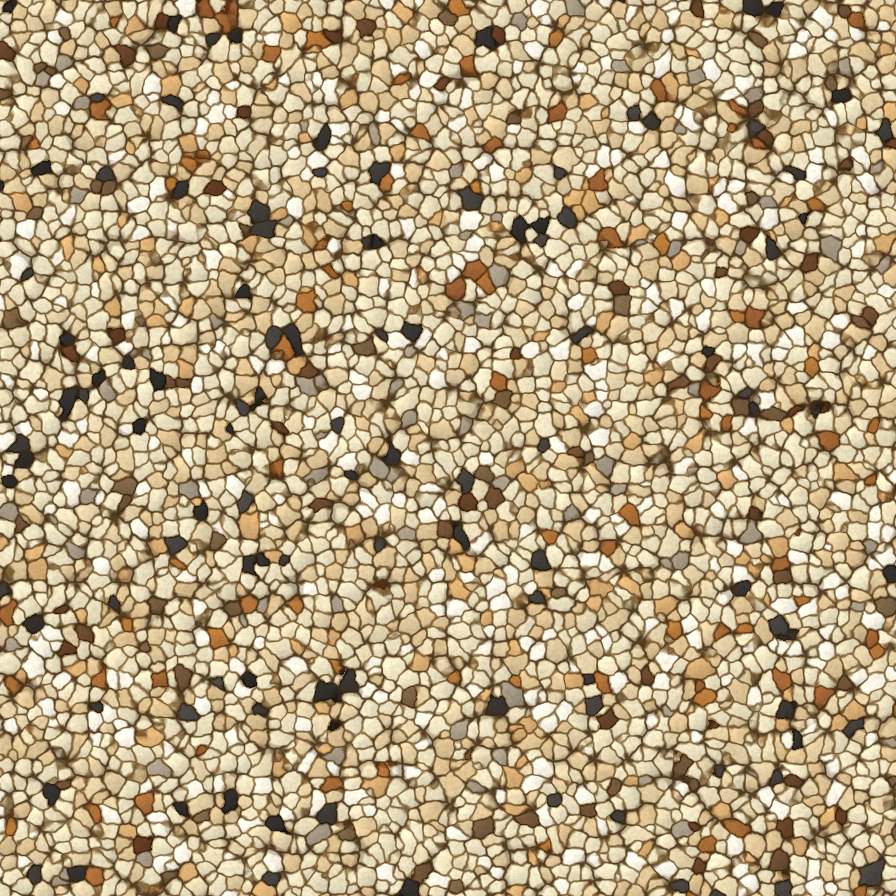
This texture is drawn by a Shadertoy shader. Its source:

```glsl
// Fine cream gravel: a packed bed of small angular stones with scattered dark ones.
// Each stone is a random stretched polygon; the nearest one wins each point, and
// the margin to the runner-up gives the shaded brown crevices between stones.

const float TAU = 6.2831853;

vec3 hash3(vec2 p) {
    vec3 q = fract(vec3(p.xyx) * vec3(0.1031, 0.1030, 0.0973));
    q += dot(q, q.yxz + 33.33);
    return fract((q.xxy + q.yzz) * q.zyx);
}

float gradientDot(vec2 cell, vec2 offset) {
    float a = TAU * hash3(cell + 71.0).x;
    return dot(vec2(cos(a), sin(a)), offset);
}

float gradientNoise(vec2 p) {
    vec2 i = floor(p), f = fract(p);
    vec2 u = f * f * f * (f * (f * 6.0 - 15.0) + 10.0);
    vec2 x = vec2(1.0, 0.0);
    return mix(mix(gradientDot(i, f), gradientDot(i + x, f - x), u.x),
               mix(gradientDot(i + x.yx, f - x.yx), gradientDot(i + 1.0, f - 1.0), u.x), u.y);
}

// Distance from a stone's outline, negative inside
float stoneDistance(vec2 p, vec2 id) {
    vec3 shape = hash3(id + 13.0);
    float turn = TAU * shape.x;
    float stretch = mix(1.0, 1.45, shape.y * shape.y);
    vec2 q = mat2(cos(turn), -sin(turn), sin(turn), cos(turn)) * p;
    q *= vec2(1.0 / stretch, sqrt(stretch));
    float facets = 0.0;
    for (int k = 0; k < 6; k++) {
        vec3 cut = hash3(id + float(k) * 17.0 + 101.0);
        float a = (float(k) + 0.7 * cut.x) * TAU / 6.0;
        facets = max(facets, dot(q, vec2(cos(a), sin(a))) / mix(0.8, 1.15, cut.y));
    }
    return mix(length(q), facets, 0.7) - mix(0.22, 0.62, shape.z);
}

// Mineral colour; low-frequency noise gathers the dark stones into loose groups
vec3 stoneColor(vec2 id) {
    vec3 h = hash3(id + 211.0);
    float kind = h.x - 0.05 * gradientNoise(id * 0.13);
    vec3 col = mix(vec3(0.87, 0.76, 0.57), vec3(0.94, 0.90, 0.77), smoothstep(0.0, 0.6, h.y));
    col = mix(col, vec3(0.96, 0.94, 0.88), step(0.88, h.z));
    if (kind < 0.145) col = vec3(0.86, 0.69, 0.46);
    if (kind < 0.110) col = vec3(0.66, 0.61, 0.53);
    if (kind < 0.090) col = mix(vec3(0.73, 0.49, 0.23), vec3(0.60, 0.37, 0.20), h.y);
    if (kind < 0.062) col = mix(vec3(0.38, 0.23, 0.13), vec3(0.50, 0.41, 0.29), h.y);
    if (kind < 0.034) col = mix(vec3(0.17, 0.16, 0.15), vec3(0.30, 0.28, 0.26), h.y);
    return col * mix(0.95, 1.04, h.z);
}

void mainImage(out vec4 fragColor, in vec2 fragCoord) {
    float density = 60.0;
    vec2 p = fragCoord / iResolution.y * density;
    float pixel = density / iResolution.y;

    // Slight warp makes the outlines chipped
    vec2 warped = p + 0.10 * vec2(gradientNoise(p * 2.3), gradientNoise(p * 2.3 + 40.0));

    // Nearest and second nearest stone
    float nearest = 9.0, second = 9.0;
    vec2 stoneId = vec2(0.0), local = vec2(0.0);
    for (int y = -2; y <= 2; y++)
    for (int x = -2; x <= 2; x++) {
        vec2 id = floor(p) + vec2(x, y);
        vec2 offset = warped - id - mix(vec2(0.05), vec2(0.95), hash3(id).xy);
        float d = stoneDistance(offset, id);
        if (d < nearest) {
            second = nearest;
            nearest = d;
            stoneId = id;
            local = offset;
        } else {
            second = min(second, d);
        }
    }

    // Stone face: tilted light from the upper left, plus a fine mottled surface
    vec3 col = stoneColor(stoneId);
    vec2 tilt = vec2(-0.07, 0.08) + 0.14 * (hash3(stoneId + 307.0).xy - 0.5);
    col *= 1.0 + dot(local, tilt);
    col *= 1.0 + 0.07 * gradientNoise(p * 3.1) + 0.05 * gradientNoise(p * 6.7);

    // Contact shade along the outline, then deep pockets where stones leave a hole
    float margin = second - nearest;
    float face = smoothstep(0.0, max(0.25, 1.5 * pixel), margin);
    float depth = 0.5 + 0.5 * gradientNoise(p * 0.9 + 9.0);
    vec3 contact = mix(vec3(0.68, 0.58, 0.43), vec3(0.40, 0.32, 0.21), depth);
    col *= mix(contact, vec3(1.0), face);
    float pocket = smoothstep(0.06, 0.30, nearest) * (1.0 - 0.6 * face);
    col = mix(col, vec3(0.26, 0.18, 0.09), 0.75 * pocket);

    fragColor = vec4(clamp(col, 0.0, 1.0), 1.0);
}
```
